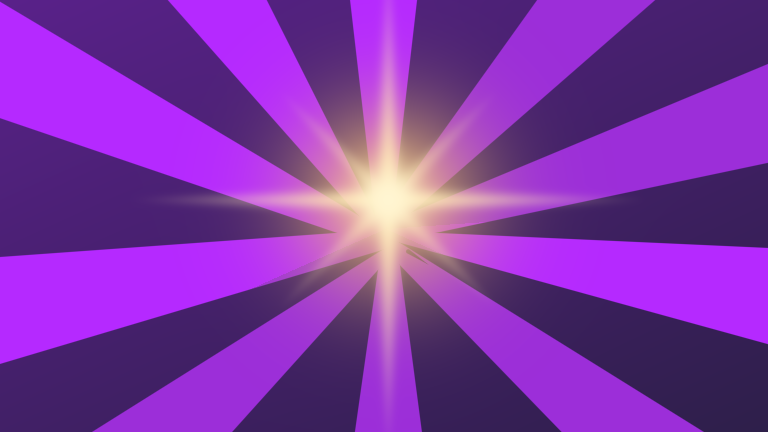
A WebGL 2 fragment shader for this background:

```glsl
#version 300 es
precision highp float;
// A star flare over a violet sunburst. Dark wedges, each with its own tip, are
// cut from a bright field; a warm halo, a hot core and tapered spikes lie on top.
// Lengths are in canvas heights, measured from the middle of the canvas.

uniform vec2 u_resolution;
out vec4 fragColor;

const vec3 RAY_BRIGHT = vec3(0.71, 0.16, 1.00);
const vec3 RAY_DIM    = vec3(0.61, 0.18, 0.85);
const vec3 DARK_TOP   = vec3(0.35, 0.13, 0.54);
const vec3 DARK_LOW   = vec3(0.18, 0.12, 0.29);
const vec3 HALO       = vec3(0.93, 0.74, 0.46);
const vec3 SPIKE      = vec3(1.00, 0.92, 0.72);
const vec3 CORE       = vec3(1.00, 0.96, 0.82);

const vec2  STAR        = vec2(0.010, 0.037);
const vec2  RAY_CENTER  = vec2(0.004, -0.030);
const float HALO_RADIUS = 0.22;
const float CORE_RADIUS = 0.075;

// Dark wedges: tip x, tip y, start angle, end angle (degrees, counterclockwise)
const int WEDGES = 10;
const vec4 WEDGE[WEDGES] = vec4[WEDGES](
    vec4( 0.120, -0.039,  -2.6,  11.9),
    vec4( 0.065,  0.009,  22.6,  41.1),
    vec4( 0.023,  0.037,  54.4,  83.4),
    vec4(-0.021,  0.002,  96.6, 116.7),
    vec4(-0.060,  0.002, 131.5, 149.2),
    vec4(-0.109, -0.039, 161.2, 184.1),
    vec4(-0.005, -0.079, 196.6, 212.1),
    vec4(-0.014, -0.125, 228.0, 261.9),
    vec4( 0.037, -0.114, 277.5, 314.1),
    vec4( 0.037, -0.062, 328.1, 344.6));

vec2 direction(float degrees) {
    float a = radians(degrees);
    return vec2(cos(a), sin(a));
}

float cross2(vec2 a, vec2 b) {
    return a.x * b.y - a.y * b.x;
}

// Signed distance to the sides of a wedge, positive inside
float wedgeDepth(vec2 p, vec4 w) {
    vec2 q = p - w.xy;
    return min(cross2(direction(w.z), q), cross2(q, direction(w.w)));
}

// Depth inside a sliver that narrows from its base to its tip
float sliverDepth(vec2 p, vec2 base, vec2 tip, float halfWidth) {
    vec2 axis = tip - base;
    float t = clamp(dot(p - base, axis) / dot(axis, axis), 0.0, 1.0);
    return halfWidth * (1.0 - t) - length(p - base - axis * t);
}

// Two-sided light streak along x that fades and narrows outward
float spike(vec2 q, float reach, float width) {
    float fade = max(1.0 - abs(q.x) / reach, 0.0);
    float y = q.y / (width * (0.4 + 0.6 * fade));
    return exp(-y * y) * pow(fade, 1.4);
}

float gaussian(float r, float radius) {
    return exp(-r * r / (radius * radius));
}

void main() {
    vec2 uv = gl_FragCoord.xy / u_resolution;
    vec2 p = (gl_FragCoord.xy - 0.5 * u_resolution) / u_resolution.y;
    float pixel = 1.0 / u_resolution.y;

    // Shadow coverage: wedges, plus two small notches by the lower right rays
    float depth = -1.0;
    for (int i = 0; i < WEDGES; i++) {
        depth = max(depth, wedgeDepth(p, WEDGE[i]));
    }
    depth = max(depth, sliverDepth(p, vec2(0.056, -0.082), vec2(0.102, -0.112), 0.005));
    depth = min(depth, -sliverDepth(p, vec2(0.130, -0.031), vec2(0.190, -0.022), 0.006));
    float shade = smoothstep(-0.75 * pixel, 0.75 * pixel, depth);

    // Rays on the upper left and one at the right are brighter
    vec2 heading = normalize(p - RAY_CENTER + 1e-5);
    bool bright = dot(heading, direction(136.5)) > cos(radians(67.5))
               || dot(heading, direction(-10.0)) > cos(radians(14.0));
    vec3 ray = bright ? RAY_BRIGHT : RAY_DIM;
    vec3 dark = mix(DARK_TOP, DARK_LOW, 0.55 * (1.0 - uv.y) + 0.45 * uv.x);
    vec3 color = mix(ray, dark, shade);

    // Halo, spikes and core
    vec2 q = p - STAR;
    float r = length(q);
    vec2 d = vec2(q.x + q.y, q.y - q.x) * sqrt(0.5);
    color = mix(color, HALO, 0.85 * gaussian(r, HALO_RADIUS));
    float diagonal = max(spike(d, 0.36, 0.024), spike(d.yx, 0.36, 0.024));
    color = mix(color, SPIKE, 0.60 * diagonal);
    color = mix(color, SPIKE, 0.95 * spike(q, 0.60, 0.026));
    color = mix(color, SPIKE, 0.95 * spike(q.yx, 0.60, 0.028));
    color = mix(color, CORE, gaussian(r, CORE_RADIUS));

    fragColor = vec4(color, 1.0);
}
```
